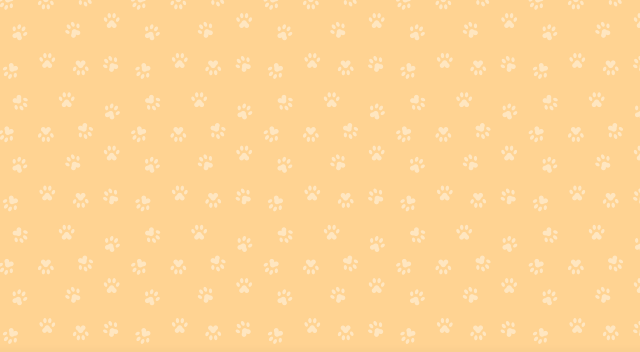
Reproduce this pattern procedurally as a WebGL 1 fragment shader.

```glsl
precision highp float;
// Pale paw prints scattered over a warm peach ground.
// One square tile holds four rows of prints; each row bends its spacing, height
// and turn by a quadratic in the column, and the tile wraps in both directions.

uniform vec2 u_resolution;

const float CANVAS_WIDTH = 768.0; // design units across the canvas
const float TILE = 159.0;         // side of the repeating square
const vec3 GROUND = vec3(1.0, 0.827, 0.573);
const vec3 PRINT = vec3(1.0, 0.902, 0.753);
const float PI = 3.14159;

vec2 rotate(vec2 p, float a) {
  float c = cos(a), s = sin(a);
  return vec2(c * p.x - s * p.y, s * p.x + c * p.y);
}

float quadratic(vec3 k, float t) {
  return k.x + t * (k.y + t * k.z);
}

float smoothMin(float a, float b, float k) {
  float h = max(k - abs(a - b), 0.0) / k;
  return min(a, b) - 0.25 * h * h * k;
}

// Approximate signed distance to an ellipse
float ellipse(vec2 p, vec2 radii) {
  float k = length(p / radii);
  float slope = length(p / (radii * radii));
  return k * (k - 1.0) / max(slope, 0.001);
}

// Paw with toes towards +y: a two-lobed pad and two mirrored pairs of toes
float paw(vec2 p) {
  p.x = abs(p.x);
  float crown = length(p - vec2(0.0, -2.6)) - 3.2;
  float lobe = length(p - vec2(3.1, -5.7)) - 2.8;
  float pad = smoothMin(crown, lobe, 2.2);
  float inner = ellipse(rotate(p - vec2(2.9, 6.2), 0.1), vec2(2.0, 3.0));
  float outer = ellipse(rotate(p - vec2(7.3, 1.5), 0.45), vec2(1.9, 2.8));
  return min(pad, min(inner, outer));
}

// Position (x right, y down) and clockwise turn in degrees of one print
vec3 placement(float row, float col) {
  if (row < 0.5) {
    return vec3(8.0 + 47.0 * col,
                quadratic(vec3(2.0, 2.0, -2.0), col),
                210.0 - 30.0 * col);
  }
  if (row < 1.5) {
    return vec3(quadratic(vec3(23.0, 74.5, -9.5), col),
                quadratic(vec3(39.0, 1.0, -4.0), col),
                quadratic(vec3(25.0, -97.5, 42.5), col));
  }
  if (row < 2.5) {
    // Alternating row: prints flip between up and down
    float flip = cos(PI * col);
    float side = 1.0 - col / 1.5;
    return vec3(quadratic(vec3(13.0, 45.5, -1.8), col),
                78.0 + 7.0 * flip * (1.0 - 0.28 * col),
                90.0 + 90.0 * flip + 33.0 * side * side * side);
  }
  return vec3(quadratic(vec3(24.0, 57.0, -1.0), col),
              quadratic(vec3(123.0, -11.5, 8.5), col),
              quadratic(vec3(140.0, -222.5, 82.5), col));
}

// Distance to the nearest print in the wrapped tile
float prints(vec2 p) {
  float d = TILE;
  for (int r = 0; r < 4; r++) {
    for (int c = 0; c < 4; c++) {
      if (c < 3 || r == 2) {
        vec3 place = placement(float(r), float(c));
        vec2 q = mod(p - place.xy + 0.5 * TILE, TILE) - 0.5 * TILE;
        d = min(d, paw(rotate(vec2(q.x, -q.y), radians(place.z))));
      }
    }
  }
  return d;
}

void main() {
  float pixel = CANVAS_WIDTH / u_resolution.x;
  vec2 p = vec2(gl_FragCoord.x, u_resolution.y - gl_FragCoord.y) * pixel;

  float cover = 1.0 - smoothstep(-0.6 * pixel, 0.6 * pixel, prints(p));
  vec3 color = mix(GROUND, PRINT, cover);

  // Faint shade along the lower edge
  float height = gl_FragCoord.y * pixel;
  color *= 1.0 - 0.02 * (1.0 - smoothstep(0.0, 10.0, height));

  gl_FragColor = vec4(color, 1.0);
}
```
